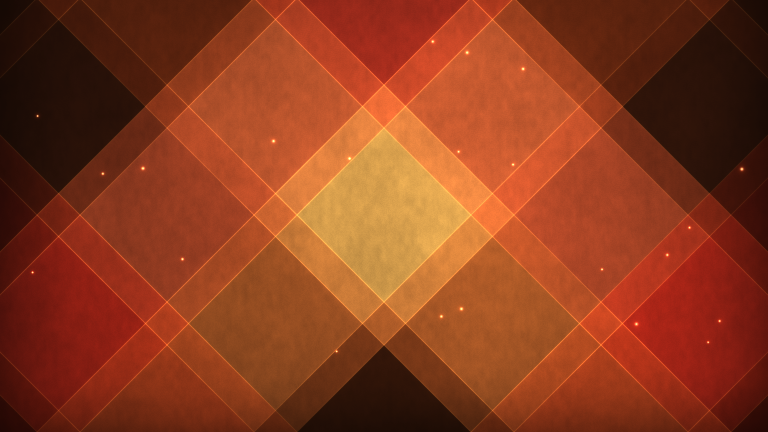
A Shadertoy shader for this background:

```glsl
const vec3 PALETTE[13] = vec3[13](
    vec3(.63, .17, .11), vec3(.42, .16, .065), vec3(.20, .08, .035),
    vec3(.73, .33, .175), vec3(.20, .085, .04),
    vec3(.76, .56, .27), vec3(.67, .27, .15), vec3(.38, .09, .05),
    vec3(.62, .32, .14), vec3(.74, .16, .10),
    vec3(.20, .085, .035), vec3(.74, .27, .12), vec3(.45, .10, .05));

float hash(vec2 p) {
    return fract(sin(dot(p, vec2(127.1, 311.7))) * 43758.5453);
}

float noise(vec2 p) {
    vec2 i = floor(p), f = fract(p);
    f = f * f * (3.0 - 2.0 * f);
    return mix(mix(hash(i), hash(i + vec2(1, 0)), f.x),
               mix(hash(i + vec2(0, 1)), hash(i + 1.0), f.x), f.y);
}

float fbm(vec2 p) {
    float sum = 0.0, amp = 0.5;
    for (int i = 0; i < 5; i++) {
        sum += amp * noise(p);
        p = mat2(1.6, 1.2, -1.2, 1.6) * p + 7.3;
        amp *= 0.5;
    }
    return sum;
}

// Diamond colour from its row and its distance to the vertical axis
vec3 diamondColor(vec2 cell) {
    int row = int(clamp(-cell.x - cell.y, 0.0, 4.0));
    int column = int(min(abs(cell.x - cell.y), 4.0));
    return PALETTE[(row * 5 + column) / 2];
}

void mainImage(out vec4 fragColor, in vec2 fragCoord) {
    vec2 p = fragCoord / iResolution.y;
    p.x -= 0.5 * iResolution.x / iResolution.y;
    float pixel = 1.0 / iResolution.y;

    // Two mirrored families of diagonal bands
    const float period = 0.5023, bandWidth = 0.198;
    vec2 grid = (vec2(p.x, -p.x) + p.y - 1.0 + 0.2963) / period;
    vec2 cell = floor(grid + 0.5) - 1.0;
    vec2 f = fract(grid + 0.5) - 0.5;
    vec2 soft = vec2(1.5 * pixel / period);
    vec2 enter = smoothstep(-soft, soft, f);
    vec2 leave = smoothstep(-soft, soft, f - bandWidth);
    vec2 blend = 0.5 * (enter + leave);

    // Bands mix the diamonds on either side
    vec3 color = mix(
        mix(diamondColor(cell), diamondColor(cell + vec2(1, 0)), blend.x),
        mix(diamondColor(cell + vec2(0, 1)), diamondColor(cell + 1.0), blend.x),
        blend.y);
    vec2 band = enter - leave;
    color += vec3(.06, .015, .004) * (band.x + band.y);

    // Fine golden lines along the band edges
    vec2 edge = min(abs(f), abs(f - bandWidth)) * period * 0.7071;
    vec2 line = exp(-pow(edge / max(0.0013, 0.6 * pixel), vec2(2)))
              + 0.12 * exp(-edge / 0.006);
    float wear = 0.5 + 0.8 * noise(p * 5.0 + 20.0);
    color += vec3(.62, .36, .13) * (line.x + line.y) * wear
           * (0.12 + 0.38 * color.r);

    // Central light and vignette
    vec2 q = (p - vec2(0, .55)) * vec2(.85, 1);
    float light = mix(0.45, 1.12, exp(-1.6 * dot(q, q)));
    light *= 0.94 + 0.13 * smoothstep(-0.4, 0.4, p.x);
    light *= smoothstep(-0.25, 0.15, p.y);
    light *= 1.0 - smoothstep(0.7, 1.2, abs(p.x));
    color *= light;

    // Worn paper: stains, fibres and grain
    float stains = fbm(p * 7.0) - 0.48;
    float fibres = fbm(p * vec2(75, 45) + 3.0) - 0.48;
    float grain = hash(floor(p * 430.0)) - 0.5;
    color *= 1.0 + 0.22 * stains + 0.16 * fibres + 0.04 * grain;

    // Scattered sparks
    for (int i = 0; i < 22; i++) {
        float id = float(i);
        vec2 spot = vec2(hash(vec2(id, 1.7)) * 1.7 - 0.85,
                         hash(vec2(id, 5.3)) * 0.9 + 0.06);
        float size = mix(0.0015, 0.0035, hash(vec2(id, 9.1)));
        float d = length(p - spot) / size;
        color += vec3(1, .75, .5) * exp(-d * d)
               + vec3(.55, .16, .05) * exp(-d * 0.8);
    }

    fragColor = vec4(clamp(color, 0.0, 1.0), 1.0);
}
```
